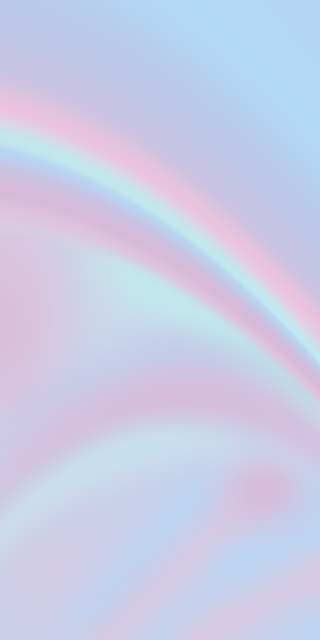
Write a WebGL 1 fragment shader that draws this background.

```glsl
precision highp float;

uniform vec2 u_resolution;

const vec3 SKY = vec3(0.695, 0.850, 0.950);
const vec3 PERIWINKLE = vec3(0.730, 0.785, 0.905);
const vec3 LAVENDER = vec3(0.785, 0.765, 0.885);
const vec3 PINK = vec3(0.920, 0.765, 0.865);
const vec3 ROSE = vec3(0.870, 0.765, 0.870);
const vec3 MAUVE = vec3(0.845, 0.725, 0.855);
const vec3 PALE = vec3(0.860, 0.835, 0.910);
const vec3 AQUA = vec3(0.755, 0.910, 0.930);
const vec3 ICE = vec3(0.780, 0.880, 0.935);
const vec3 BLUE = vec3(0.720, 0.830, 0.940);
const vec3 MIST = vec3(0.790, 0.815, 0.915);

const float CREST_TOP = 1.57;
const float CREST_SLOPE = 0.2575;
const float CREST_BEND = 0.4375;
const float BAND_LEFT = 0.235;
const float BAND_TAPER = 0.115;
const vec2 ARCH_PEAK = vec2(0.58, 0.755);
const float ARCH_BEND = 0.87;
const float ARCH_GAP = 0.135;

// Soft elliptical spot
float glow(vec2 p, vec2 center, vec2 radius) {
  vec2 q = (p - center) / radius;
  return exp(-dot(q, q));
}

// Soft stroke between two points
float streak(vec2 p, vec2 a, vec2 b, float width) {
  vec2 ab = b - a;
  float t = clamp(dot(p - a, ab) / dot(ab, ab), 0.0, 1.0);
  float d = length(p - a - ab * t) / width;
  return exp(-d * d);
}

// Soft band around zero with a different falloff on each side
float ribbon(float d, float above, float below) {
  float q = d / (d > 0.0 ? above : below);
  return exp(-q * q);
}

// Sky and bright crest, ordered by height above the crest
vec3 upperFold(float d) {
  vec3 c = mix(AQUA, PALE, smoothstep(0.005, 0.06, d));
  c = mix(c, PINK, smoothstep(0.04, 0.10, d));
  c = mix(c, LAVENDER, smoothstep(0.09, 0.22, d));
  c = mix(c, PERIWINKLE, smoothstep(0.20, 0.42, d));
  c = mix(c, SKY, smoothstep(0.36, 0.72, d));
  return mix(c, PERIWINKLE, 0.25 * smoothstep(0.70, 1.12, d));
}

// Mauve band under the crest, v runs from crest to lower edge
vec3 bandFold(vec3 c, float v) {
  c = mix(c, BLUE, smoothstep(0.0, 0.20, v));
  c = mix(c, LAVENDER, smoothstep(0.17, 0.42, v));
  c = mix(c, MAUVE, smoothstep(0.35, 0.70, v));
  return mix(c, ROSE, smoothstep(0.70, 1.0, v));
}

// Broad folds under the band, depth is measured down from its edge
vec3 innerFolds(vec2 p, float depth) {
  vec3 c = MIST;

  // Aqua pool and rosy left side
  float reach = 0.32 - 0.19 * p.x;
  float pool = 1.0 - smoothstep(reach * 0.35, reach * 1.15, depth);
  c = mix(c, AQUA, pool * smoothstep(0.08, 0.42, p.x));
  c = mix(c, ICE, 0.65 * glow(p, vec2(0.34, 0.95), vec2(0.18, 0.20)));
  c = mix(c, ROSE, 0.95 * glow(p, vec2(0.0, 1.03), vec2(0.24, 0.38)));
  c = mix(c, MAUVE, 0.55 * glow(p, vec2(-0.02, 0.97), vec2(0.15, 0.22)));
  c = mix(c, PALE, 0.7 * (1.0 - smoothstep(0.0, 0.09, depth))
    * (1.0 - smoothstep(0.1, 0.45, p.x)));

  // Arch with a mauve back and a pale underside
  float side = p.x - ARCH_PEAK.x;
  float arch = p.y - ARCH_PEAK.y + ARCH_BEND * side * side;
  float body = glow(p, vec2(0.56, 0.73), vec2(0.52, 0.40));
  c = mix(c, PERIWINKLE, 0.55 * ribbon(arch - 0.15, 0.09, 0.10) * body);
  c = mix(c, MAUVE, (0.25 + 0.65 * body) * ribbon(arch, 0.115, 0.085));
  float underside = 0.9 - 0.55 * smoothstep(0.45, 0.9, p.x);
  c = mix(c, ICE, underside * ribbon(arch + ARCH_GAP, 0.07, 0.10));

  // Slanted streaks fanning out at the bottom
  c = mix(c, ROSE, 0.38 * glow(p, vec2(0.20, 0.20), vec2(0.26, 0.20)));
  c = mix(c, BLUE, 0.85 * streak(p, vec2(0.62, 0.43), vec2(0.30, 0.07), 0.095));
  c = mix(c, ROSE, 0.60 * streak(p, vec2(0.76, 0.42), vec2(0.32, 0.0), 0.075));
  c = mix(c, BLUE, 0.80 * streak(p, vec2(1.05, 0.36), vec2(0.75, 0.23), 0.08));
  c = mix(c, BLUE, 0.50 * streak(p, vec2(0.74, 0.22), vec2(0.50, 0.0), 0.06));
  c = mix(c, ROSE, 0.65 * streak(p, vec2(1.03, 0.21), vec2(0.62, 0.0), 0.075));
  c = mix(c, BLUE, 0.75 * glow(p, vec2(1.02, 0.0), vec2(0.20, 0.12)));

  // Rosy spot with blue at its right
  c = mix(c, BLUE, 0.75 * glow(p, vec2(1.02, 0.44), vec2(0.14, 0.08)));
  return mix(c, MAUVE, 0.95 * glow(p, vec2(0.83, 0.47), vec2(0.115, 0.095)));
}

void main() {
  vec2 p = gl_FragCoord.xy / u_resolution * vec2(1.0, 2.0);
  float crest = CREST_TOP - (CREST_SLOPE + CREST_BEND * p.x) * p.x;
  float d = p.y - crest;
  float band = BAND_LEFT - BAND_TAPER * p.x;
  float v = -d / band;

  vec3 color = bandFold(upperFold(d), v);
  color = mix(color, innerFolds(p, -d - band), smoothstep(0.92, 1.30, v));
  gl_FragColor = vec4(color, 1.0);
}
```
